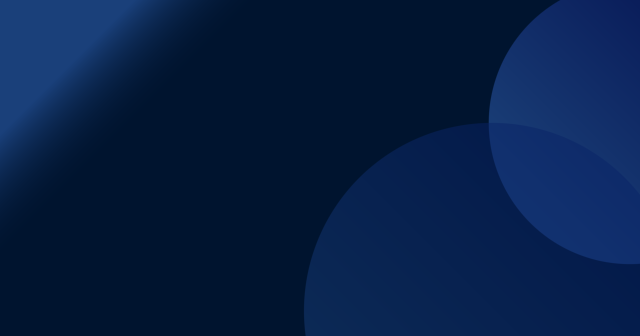
Write a Shadertoy shader that draws this background.

```glsl
// Dark navy backdrop with a soft blue corner glow and two overlapping translucent discs.

// Antialiased coverage of a disc, in units of the canvas height
float disc(vec2 p, vec2 center, float radius) {
    float pixel = 1.0 / iResolution.y;
    return 1.0 - smoothstep(-0.75 * pixel, 0.75 * pixel, length(p - center) - radius);
}

void mainImage(out vec4 fragColor, in vec2 fragCoord) {
    vec2 p = fragCoord / iResolution.y;
    float aspect = iResolution.x / iResolution.y;
    p.x += 1.9104 - aspect; // keep the discs anchored to the right edge

    // Diagonal glow: flat in the upper left corner, then a quick fall with a long tail
    float cornerDistance = fragCoord.x / iResolution.y + 1.0 - p.y;
    float fade = 1.0 - clamp((cornerDistance - 0.40) / 0.38, 0.0, 1.0);
    vec3 color = mix(vec3(0.0, 0.078, 0.184), vec3(0.10, 0.25, 0.48), fade * fade);

    // Both discs are shaded from lower left to upper right
    float diagonal = p.x + p.y;

    // Upper disc, opaque
    vec3 upperColor = mix(vec3(0.098, 0.238, 0.460), vec3(0.038, 0.115, 0.355),
                          clamp((diagonal - 2.07) / 0.84, 0.0, 1.0));
    color = mix(color, upperColor, disc(p, vec2(1.8806, 0.6343), 0.4204));

    // Lower disc, half transparent
    vec3 lowerColor = mix(vec3(0.094, 0.250, 0.490), vec3(0.031, 0.133, 0.400),
                          clamp((diagonal - 0.88) / 1.21, 0.0, 1.0));
    color = mix(color, lowerColor, 0.5 * disc(p, vec2(1.470, 0.0746), 0.5597));

    fragColor = vec4(color, 1.0);
}
```
